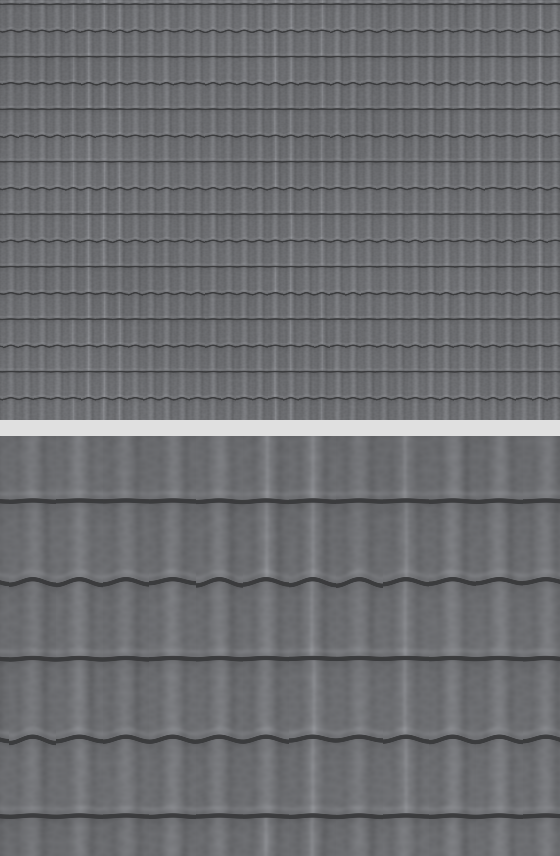
Top, the full canvas; bottom, a detail of the centre.
A Shadertoy shader for this texture:

```glsl
// Grey ribbed roof tiles in sixteen overlapping courses with scalloped shadow lines.

float hash(vec2 p) {
    return fract(sin(dot(p, vec2(127.1, 311.7))) * 4375.85);
}

// Distance to the nearest scattered point
float cellular(vec2 p) {
    vec2 cell = floor(p);
    float nearest = 2.0;
    for (int j = -1; j <= 1; j++) {
        for (int i = -1; i <= 1; i++) {
            vec2 c = cell + vec2(i, j);
            vec2 point = c + vec2(hash(c), hash(c + 57.3));
            nearest = min(nearest, distance(p, point));
        }
    }
    return nearest;
}

float bump(float x, float width) {
    return exp(-x * x / (width * width));
}

void mainImage(out vec4 fragColor, in vec2 fragCoord) {
    vec2 uv = fragCoord / iResolution.xy;
    float soft = 16.0 / iResolution.y;

    // Courses run downwards; every second edge is more strongly scalloped
    float column = uv.x * 36.0 - 0.2;
    float course = (1.0 - uv.y) * 16.0 - 0.14;
    float edgeId = floor(course + 0.5);
    float scallop = mix(0.015, 0.065, mod(edgeId, 2.0));
    scallop *= 0.7 + 0.6 * hash(vec2(floor(column), edgeId));
    course -= scallop * (0.5 - 0.5 * cos(6.2832 * (fract(column) - 0.5)));
    float row = floor(course);
    float below = fract(course);
    float fromEdge = course - edgeId;

    // Rounded ribs with a shaded right flank and a faint left one
    vec2 tile = vec2(floor(column), row);
    float ribVariation = hash(vec2(tile.x, 3.0));
    float across = fract(column) - 0.5 + 0.07 * (hash(tile + 9.0) - 0.5);
    float shade = 0.985 + 0.025 * below;
    shade += (0.10 + 0.05 * ribVariation) * bump(across, 0.15);
    shade -= (0.04 + 0.05 * hash(tile)) * bump(across - 0.27, 0.09);
    shade -= 0.035 * bump(across + 0.28, 0.08);

    // Open joints catch light on a few columns
    float joint = step(0.82, hash(vec2(tile.x, 21.0))) * step(0.3, hash(tile + 4.0));
    shade += 0.09 * joint * bump(across, 0.05);

    // Weathering: tile tone, broad drift and fine grain
    shade += 0.025 * (hash(tile + 31.0) - 0.5);
    shade += 0.008 * (sin(uv.x * 9.0 + 2.0 * sin(uv.y * 5.0)) + sin(uv.y * 13.0 + uv.x * 4.0));
    shade += 0.07 * (cellular(uv * vec2(150.0, 160.0)) - 0.45);

    // Pale lip above each edge, dark gap, and the shadow cast below
    shade += 0.09 * bump(fromEdge + 0.085, 0.035);
    shade -= 0.16 * exp(-below * 13.0);
    float gap = 1.0 - smoothstep(0.028 - 0.5 * soft, 0.028 + 0.5 * soft, abs(fromEdge - 0.012));
    shade = mix(shade, 0.53, gap * 0.95);

    vec3 slate = vec3(0.424, 0.429, 0.442);
    fragColor = vec4(slate * shade, 1.0);
}
```
